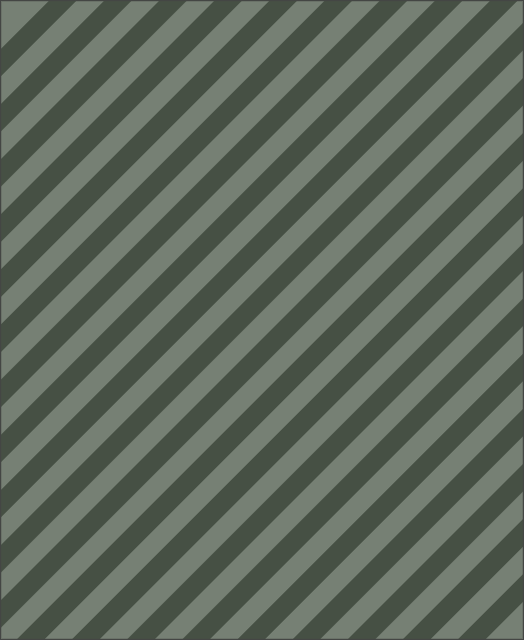
Reproduce this pattern procedurally as a WebGL 2 fragment shader.

```glsl
#version 300 es
precision highp float;
// Twenty dark diagonal stripes on a pale sage ground, inside a hairline frame.
// Each point is measured along the descending diagonal and compared with the
// nearest stripe centre; stripes and gaps are equally wide.
uniform vec2 u_resolution;
out vec4 fragColor;

// Coverage of a shape from its signed distance, softened over one pixel.
float coverage(float dist, float pixel) {
    return clamp(0.5 - dist / pixel, 0.0, 1.0);
}

void main() {
    // The canvas height is one unit.
    float pixel = 1.0 / u_resolution.y;
    vec2 p = gl_FragCoord.xy * pixel;
    vec2 size = u_resolution * pixel;

    vec3 sage = vec3(0.463, 0.502, 0.455);
    vec3 forest = vec3(0.275, 0.314, 0.267);
    vec3 charcoal = vec3(0.267, 0.275, 0.267);

    // Diagonal stripes: the clamped index leaves two corners plain.
    float period = 0.08615;
    float along = p.x + size.y - p.y;
    float fromFirst = along - 0.0776 - period * 0.25;
    float index = clamp(round(fromFirst / period), 0.0, 19.0);
    float stripe = (abs(fromFirst - index * period) - period * 0.25) * 0.7071;
    vec3 color = mix(sage, forest, coverage(stripe, pixel));

    // Hairline frame around the canvas.
    vec2 inset = min(p, size - p);
    float frame = min(inset.x, inset.y) - 1.0 / 512.0;
    color = mix(color, charcoal, coverage(frame, pixel));

    fragColor = vec4(color, 1.0);
}
```
